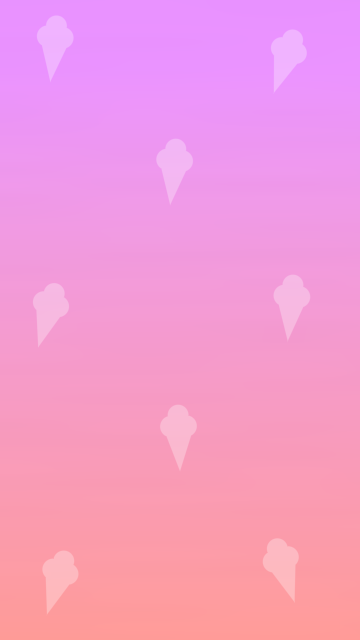
This pattern is drawn by a WebGL 2 fragment shader. Its source:

```glsl
#version 300 es
precision highp float;
// Pale tilted ice cream cones scattered over a violet to coral gradient.

uniform vec2 u_resolution;
out vec4 fragColor;

float hash(vec2 p) {
    return fract(sin(dot(p, vec2(127.1, 311.7))) * 43758.5453);
}

float valueNoise(vec2 p) {
    vec2 cell = floor(p), f = smoothstep(0.0, 1.0, fract(p));
    return mix(mix(hash(cell), hash(cell + vec2(1, 0)), f.x),
               mix(hash(cell + vec2(0, 1)), hash(cell + vec2(1, 1)), f.x), f.y);
}

// Three scoops on a wafer wedge, tip pointing down
float iceCreamDistance(vec2 p) {
    vec2 side = vec2(abs(p.x), p.y);
    float wafer = max(dot(side - vec2(0.0, -0.093), vec2(0.944, -0.33)), p.y - 0.032);
    float lowerScoops = length(side - vec2(0.021, 0.032)) - 0.030;
    float topScoop = length(p - vec2(0.0, 0.063)) - 0.029;
    return min(wafer, min(lowerScoops, topScoop));
}

// Sky runs from violet to coral, with blue saturated near the top
vec3 background(vec2 uv) {
    float depth = 1.0 - uv.y;
    vec3 color = vec3(0.91 + 0.09 * depth,
                      0.57 + 0.03 * smoothstep(0.0, 0.4, depth) + 0.01 * depth,
                      min(1.0, 1.05 - 0.455 * depth));
    float streak = valueNoise(uv * vec2(2.5, 45.0)) - 0.5;
    return color + 0.008 * streak;
}

void main() {
    vec2 uv = gl_FragCoord.xy / u_resolution;
    float aspect = u_resolution.y / u_resolution.x;
    vec2 p = gl_FragCoord.xy / u_resolution.x;

    // Staggered columns, each cone jittered and tilted
    float nearest = 1.0;
    for (int column = 0; column < 3; column++) {
        int middle = column % 2;
        for (int row = 0; row < 3 - middle; row++) {
            vec2 id = vec2(column, row) + 1.0;
            vec2 jitter = vec2(hash(id), hash(id + 17.0)) - 0.5;
            float depth = 0.09 + 0.405 * (float(row) + 0.45 * float(middle));
            vec2 center = vec2(0.145 + 0.33 * float(column), (1.0 - depth) * aspect);
            center += jitter * vec2(0.05, 0.06);
            float tilt = 0.85 * (hash(id + 41.0) - 0.5);
            float c = cos(tilt), s = sin(tilt);
            nearest = min(nearest, iceCreamDistance(mat2(c, -s, s, c) * (p - center)));
        }
    }

    float edge = 0.75 / u_resolution.x;
    float cone = 1.0 - smoothstep(-edge, edge, nearest);
    fragColor = vec4(mix(background(uv), vec3(1.0), 0.3 * cone), 1.0);
}
```
